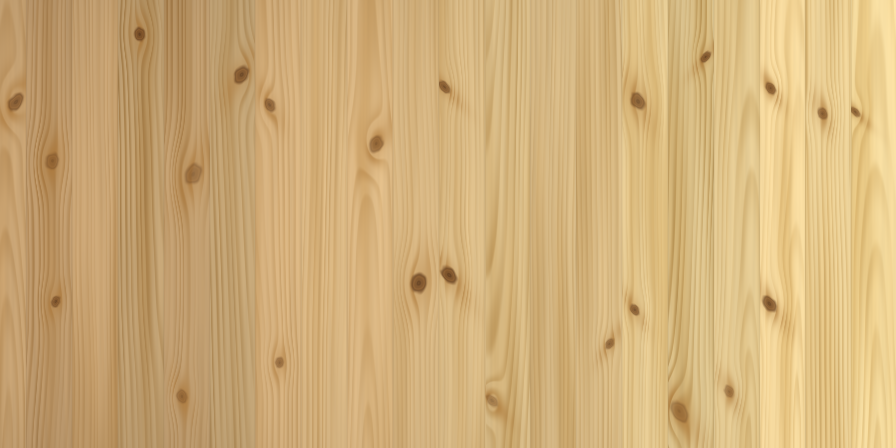
This texture is drawn by a Shadertoy shader. Its source:

```glsl
const float PLANK_WIDTH = 0.1023;   // lengths are in canvas heights
const float PLANK_OFFSET = 0.0586;
const float RING_SPACING = 0.0105;
const float RING_SLOPE = 0.045;
const float RING_CONTRAST = 0.80;
const float FIBRE_CONTRAST = 0.04;
const float PLANK_VARIATION = 0.11;
const float STREAK_STRENGTH = 0.75;
const float SEAM_WIDTH = 0.0012;
const float SEAM_DEPTH = 0.05;
const float KNOT_CHANCE = 0.46;
const float KNOT_MIN = 0.010;
const float KNOT_MAX = 0.022;
const int KNOTS_PER_PLANK = 2;

const vec3 WOOD_LEFT = vec3(0.80, 0.665, 0.475);
const vec3 WOOD_MIDDLE = vec3(0.85, 0.735, 0.535);
const vec3 WOOD_RIGHT = vec3(0.95, 0.86, 0.63);
const vec3 LATEWOOD_TINT = vec3(0.90, 0.85, 0.75);
const vec3 STREAK_TINT = vec3(0.92, 0.87, 0.76);
const vec3 ROSY_TINT = vec3(1.0, 0.965, 0.96);
const vec3 AMBER = vec3(0.68, 0.47, 0.22);
const vec3 KNOT_BROWN = vec3(0.52, 0.34, 0.17);
const vec3 KNOT_DARK = vec3(0.30, 0.18, 0.09);

vec2 hash2(vec2 p) {
    vec3 q = fract(p.xyx * vec3(0.1031, 0.1030, 0.0973));
    q += dot(q, q.yzx + 33.33);
    return fract((q.xx + q.yz) * q.zy);
}

float cornerSlope(vec2 cell, vec2 f, vec2 corner) {
    return dot(hash2(cell + corner) * 2.0 - 1.0, f - corner);
}

float gradientNoise(vec2 p) {
    vec2 cell = floor(p), f = p - cell;
    vec2 w = f * f * f * (f * (f * 6.0 - 15.0) + 10.0);
    float low = mix(cornerSlope(cell, f, vec2(0, 0)), cornerSlope(cell, f, vec2(1, 0)), w.x);
    float high = mix(cornerSlope(cell, f, vec2(0, 1)), cornerSlope(cell, f, vec2(1, 1)), w.x);
    return mix(low, high, w.y);
}

// Ring count of a tilted trunk cut lengthwise; bulge lifts the rings near knots
float ringCount(vec2 p, vec2 seed, float bulge) {
    vec2 shift = seed * 60.0;
    float pith = (seed.x - 0.5) * PLANK_WIDTH * 4.5;
    float along = seed.y < 0.5 ? p.y : 1.0 - p.y;
    float depth = RING_SLOPE * (along + seed.y) + bulge;
    depth += 0.012 * gradientNoise(vec2(p.x * 9.0, p.y * 2.5) + shift);
    float sway = 0.012 * gradientNoise(vec2(p.x * 6.0, p.y * 2.5) + shift.yx);
    float radius = length(vec2(p.x - pith + sway, depth));
    radius += 0.008 * gradientNoise(vec2(radius * 55.0, shift.x));
    return radius / RING_SPACING;
}

void mainImage(out vec4 fragColor, in vec2 fragCoord) {
    vec2 uv = fragCoord / iResolution.y;
    float pixel = 1.0 / iResolution.y;

    // Plank layout
    float column = (uv.x - PLANK_OFFSET) / PLANK_WIDTH;
    float id = floor(column) + 20.0;
    vec2 p = vec2((fract(column) - 0.5) * PLANK_WIDTH, uv.y);
    vec2 seed = hash2(vec2(id, 7.0));
    vec2 tone = hash2(vec2(id, 31.0));

    // Knots: collect the grain warp, stain and core
    vec2 grain = p;
    float bulge = 0.0, stain = 0.0, core = 0.0;
    vec3 coreColor = KNOT_BROWN;
    for (int i = 0; i < KNOTS_PER_PLANK; i++) {
        float slot = float(i);
        vec2 place = hash2(vec2(id, 50.0 + slot));
        vec2 kind = hash2(vec2(id, 90.0 + slot));
        if (kind.x > KNOT_CHANCE) continue;
        float size = mix(KNOT_MIN, KNOT_MAX, kind.y);
        vec2 center = vec2((place.x - 0.5) * PLANK_WIDTH * 0.9,
                           (slot + 0.15 + 0.7 * place.y) / float(KNOTS_PER_PLANK));
        vec2 q = p - center;

        vec2 reach = q / (size * vec2(2.4, 4.0));
        float pull = exp(-dot(reach, reach));
        grain.x -= 0.8 * q.x * pull;
        bulge += 1.2 * size * pull;

        float lean = (place.x - 0.5) * 1.2;
        vec2 k = vec2(q.x - lean * q.y, q.y * 0.8) / size;
        float d = length(k) + 0.2 * gradientNoise(k * 1.5 + place * 40.0);
        vec2 streak = vec2(q.x - 1.7 * lean * q.y, q.y * 0.4) / (size * 1.5);
        stain = max(stain, 0.7 * exp(-dot(streak, streak)));

        float edge = pixel / size;
        float mask = 1.0 - smoothstep(0.75 - edge, 0.98 + edge, d);
        float rim = smoothstep(0.55, 0.9, d);
        float heart = 0.5 * (1.0 - smoothstep(0.1, 0.45, d));
        float growth = 0.2 * (0.5 + 0.5 * sin(d * 19.0));
        vec3 shade = mix(KNOT_BROWN, KNOT_DARK, clamp(0.6 * rim + heart + growth, 0.0, 1.0));
        coreColor = mix(coreColor, shade, mask);
        core = max(core, mask * mix(0.4, 0.95, place.y));
    }

    // Growth rings: slow darkening, then a quick return to pale wood
    float rings = ringCount(grain, seed, bulge);
    float blur = fwidth(rings);
    float phase = fract(rings);
    float latewood = smoothstep(0.25, 0.8, phase) * (1.0 - smoothstep(0.8, 1.0, phase));
    latewood = mix(latewood, 0.35, smoothstep(0.35, 0.9, blur));
    float patchy = clamp(0.7 + 1.3 * gradientNoise(vec2(p.x * 22.0, p.y * 1.2) + seed * 80.0), 0.1, 1.4);

    // Light across the boards and plank tone
    float across = fragCoord.x / iResolution.x;
    vec3 color = mix(WOOD_LEFT, WOOD_MIDDLE, smoothstep(0.0, 0.5, across));
    color = mix(color, WOOD_RIGHT, smoothstep(0.4, 1.0, across));
    color *= 1.0 - 0.06 * (1.0 - across) * pow(abs(2.0 * uv.y - 1.0), 2.0);
    color *= 1.0 + PLANK_VARIATION * (tone.x - 0.5);
    color *= mix(vec3(1.0), ROSY_TINT, tone.y * (1.0 - 0.6 * across));

    // Broad heartwood streaks and fine fibres
    float heartwood = gradientNoise(vec2(grain.x * 24.0, p.y * 0.9) + tone * 70.0);
    color *= mix(vec3(1.0), STREAK_TINT, STREAK_STRENGTH * smoothstep(-0.1, 0.4, heartwood));
    float fibre = gradientNoise(vec2(uv.x * 150.0, uv.y * 4.0))
                + 0.8 * gradientNoise(vec2(uv.x * 55.0, uv.y * 1.4) + 17.0);
    color *= 1.0 + FIBRE_CONTRAST * fibre;
    color *= mix(vec3(1.0), LATEWOOD_TINT, latewood * patchy * RING_CONTRAST * mix(0.6, 1.3, seed.y));

    // Stain, knot cores and seams
    color = mix(color, AMBER, stain * (0.45 + 0.55 * latewood));
    color = mix(color, coreColor, core);
    float seam = 0.5 * PLANK_WIDTH - abs(p.x);
    color *= 1.0 - SEAM_DEPTH * (1.0 - smoothstep(0.0, SEAM_WIDTH + pixel, seam));
    fragColor = vec4(clamp(color, 0.0, 1.0), 1.0);
}
```
